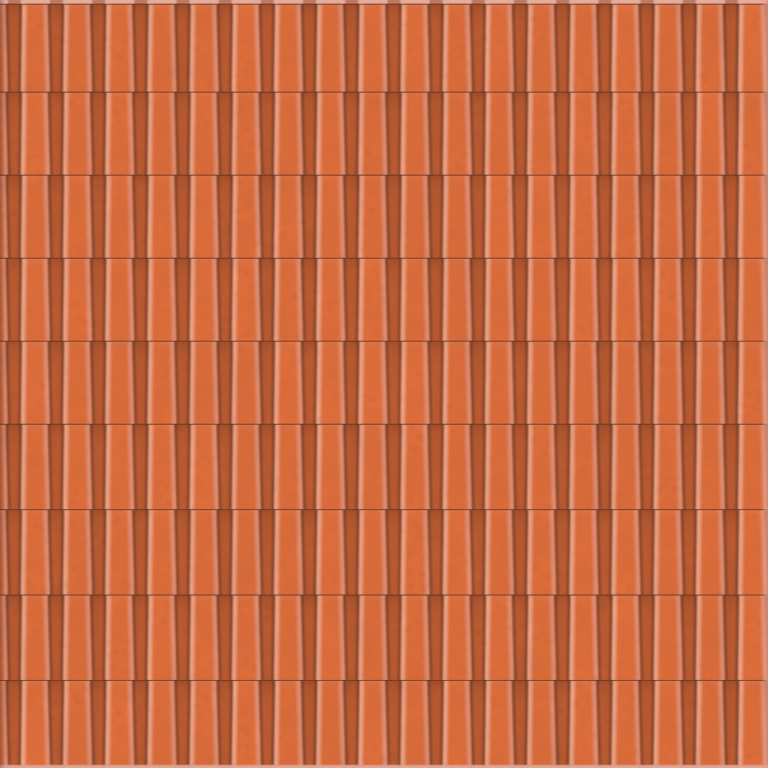
This texture is drawn by a WebGL 1 fragment shader. Its source:

```glsl
precision highp float;
// Terracotta roof: nine courses of eighteen tapered ribs with shaded gutters.
uniform vec2 u_resolution;

float hash(vec2 p) {
  return fract(sin(dot(p, vec2(127.1, 311.7))) * 4375.85);
}

// Distance to the nearest scattered cell point.
float cellular(vec2 p) {
  vec2 cell = floor(p);
  float nearest = 2.0;
  for (int j = -1; j <= 1; j++) {
    for (int i = -1; i <= 1; i++) {
      vec2 c = cell + vec2(float(i), float(j));
      vec2 point = c + vec2(hash(c), hash(c + 37.2));
      nearest = min(nearest, length(p - point));
    }
  }
  return nearest;
}

// Soft clouding from layered sines, about -1 to 1.
float clouds(vec2 p) {
  float sum = 0.0, amp = 0.5;
  for (int i = 0; i < 4; i++) {
    sum += amp * sin(p.x + 1.7 * sin(p.y * 0.8)) * sin(p.y + 1.3 * sin(p.x * 0.7));
    p = mat2(1.5, 1.1, -1.1, 1.5) * p + 2.3;
    amp *= 0.6;
  }
  return sum;
}

void main() {
  vec2 uv = gl_FragCoord.xy / u_resolution;
  float pixel = 1.0 / min(u_resolution.x, u_resolution.y);
  float down = 1.0 - uv.y;

  // Courses: the top one is tallest, the lower ones slightly stretched.
  float height = down < 0.12 ? 0.1146 : (down < 0.5524 ? 0.1081 : 0.1112);
  float course = down < 0.5524 ? (down - 0.12) / height : 4.0 + (down - 0.5524) / height;
  float t = fract(course);

  // Ribs: signed distance to the flanks, which spread toward the lower end.
  float column = (uv.x - 0.0454) / 0.05493 + 0.5;
  float q = fract(column) - 0.5;
  float d = q < 0.0 ? -q - mix(0.305, 0.335, t) : q - mix(0.305, 0.36, t);
  float leftSide = step(q, 0.0);
  float soft = max(0.042, 0.7 * pixel / 0.05493);

  // Gutter: shadowed beside the ribs and under each overlap.
  vec3 gutter = mix(vec3(0.54, 0.275, 0.17), vec3(0.72, 0.35, 0.19), smoothstep(0.01, 0.12, d));
  gutter *= 1.0 - 0.12 * exp(-t * 9.0);

  // Rib face with pale rounded shoulders, brighter on the left.
  float shoulder = smoothstep(-0.17, -0.05, d);
  vec3 pale = mix(vec3(0.86, 0.54, 0.43), vec3(0.90, 0.62, 0.51), leftSide);
  vec3 face = mix(vec3(0.85, 0.42, 0.228), pale, shoulder);
  float rib = 1.0 - smoothstep(-soft, soft, d);
  vec3 color = mix(gutter, face, rib);

  // Weathering: tone per tile, clouding and faint darker flecks.
  float tone = hash(vec2(floor(column), floor(course)) + 5.0) - 0.5;
  float flecks = 1.0 - smoothstep(0.0, 0.5, cellular(uv * 60.0));
  float stain = clouds(uv * 40.0);
  color *= 1.0 + 0.02 * tone + 0.025 * stain + 0.012 * clouds(uv * 190.0);
  color *= 1.0 - 0.04 * flecks * smoothstep(0.0, 0.5, stain);

  // Fine overlap seam with a faint lit lip below.
  float seam = abs(t - floor(t + 0.5)) * height;
  float line = 1.0 - smoothstep(0.0, 0.0006 + 0.7 * pixel, seam);
  color = mix(color, vec3(0.87, 0.56, 0.43), 0.3 * rib * exp(-t * height * 300.0));
  color = mix(color, vec3(0.40, 0.20, 0.14), 0.72 * line);

  // Pale cut edges along the top, bottom and right; shade at the left.
  float top = 1.0 - smoothstep(0.0045 - pixel, 0.0045 + pixel, down);
  float bottom = 1.0 - smoothstep(0.004 - pixel, 0.004 + pixel, uv.y);
  vec3 cutEdge = mix(vec3(0.74, 0.48, 0.39), vec3(0.89, 0.68, 0.62), rib);
  color = mix(color, cutEdge, top);
  color = mix(color, vec3(0.89, 0.66, 0.59), 0.95 * bottom);
  color = mix(color, vec3(0.89, 0.62, 0.53), 0.7 * smoothstep(0.992, 0.998, uv.x));
  color *= 1.0 - 0.2 * (1.0 - smoothstep(0.0, 0.009, uv.x));

  gl_FragColor = vec4(color, 1.0);
}
```
